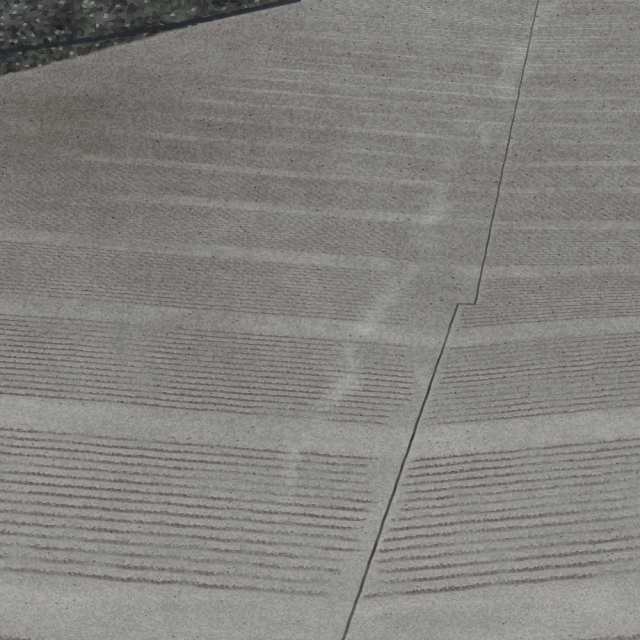
This texture is drawn by a three.js fragment shader. Its source:

```glsl
// Worn concrete road receding to a horizon above the frame: raked groove panels split
// by smooth bands, a stepped joint, a pale smear and a gravel verge with a cable.
// Rows come from a 1/depth projection; stains are layered sines, grit is cellular noise.
varying vec2 vUv;

const float HORIZON = 1.13;
const float BAND_START = 0.934;    // inverse depth of the nearest smooth band
const float BAND_STEP = 0.362;     // inverse depth between bands
const float GROOVES = 19.0;        // grooves per band step
const float GROOVE_DEPTH = 0.21;
const float LEFT_TILT = 0.08;
const float RIGHT_TILT = 0.10;
const float JOINT_STEP_Y = 0.525;
const float NEAR_LIGHT = 0.585;
const float FAR_LIGHT = 0.502;
const float GRIT = 0.075;
const vec3 WARM_TINT = vec3(1.0, 0.968, 0.925);
const vec3 GREY_TINT = vec3(1.0, 0.994, 0.963);
const vec3 JOINT_COLOR = vec3(0.21, 0.205, 0.20);
const vec3 GRAVEL_COLOR = vec3(0.27, 0.28, 0.27);
const vec3 CABLE_COLOR = vec3(0.14, 0.15, 0.17);

vec2 hash2(vec2 p) {
  vec3 q = fract(vec3(p.xyx) * vec3(0.1031, 0.1030, 0.0973));
  q += dot(q, q.yzx + 33.33);
  return fract((q.xx + q.yz) * q.zy);
}

// Cellular noise: x = distance to the nearest seed, y = random value of its cell
vec2 cells(vec2 p) {
  vec2 base = floor(p);
  vec2 best = vec2(9.0, 0.0);
  for (int j = -1; j <= 1; j++) {
    for (int i = -1; i <= 1; i++) {
      vec2 cell = base + vec2(float(i), float(j));
      vec2 seed = hash2(cell + 50.0);
      float dist = length(cell + seed - p);
      if (dist < best.x) best = vec2(dist, hash2(cell + 217.0).x);
    }
  }
  return best;
}

// Warped, rotated sine layers, roughly -1 to 1
float stains(vec2 p) {
  float sum = 0.0, amp = 0.6;
  for (int i = 0; i < 6; i++) {
    p = mat2(0.8, 0.6, -0.6, 0.8) * p * 1.65;
    p += 0.9 * sin(p.yx * 0.8 + float(i) * 1.7);
    sum += amp * sin(p.x) * sin(p.y);
    amp *= 0.72;
  }
  return sum;
}

float jointX(float y) {
  return y < JOINT_STEP_Y ? 0.536 + 0.342 * y : 0.742 + 0.208 * (y - JOINT_STEP_Y);
}

void main() {
  vec2 uv = vUv;
  float broad = stains(uv * vec2(3.0, 5.0) + 1.3);
  float fine = stains(uv * vec2(22.0, 30.0) + 4.0);
  vec2 grit = cells(uv * vec2(280.0, 340.0));
  vec2 pits = cells(uv * vec2(120.0, 165.0));

  // Rows tilt down toward the joint, then up again beyond it
  float seam = jointX(uv.y) + 0.0006 * sin(uv.y * 61.0) * sin(uv.y * 143.0);
  float beyond = uv.x - seam;
  float rightTilt = RIGHT_TILT * (1.0 - smoothstep(0.45, 0.62, uv.y));
  float row = uv.y + LEFT_TILT * min(uv.x, seam) - rightTilt * max(beyond, 0.0);
  float depth = max(HORIZON - row + 0.0008 * broad, 0.06);
  float phase = (1.0 / depth - BAND_START) / BAND_STEP;
  float streak = stains(vec2(uv.x * 5.0, row * 24.0) + 7.1);
  float scrape = stains(vec2(uv.x * 6.0, row * 75.0) + 2.6);
  float far = smoothstep(0.3, 0.8, uv.y);

  // Base light with the dark stain at upper left
  float light = mix(NEAR_LIGHT, FAR_LIGHT, smoothstep(0.05, 0.72, uv.y));
  vec2 stainPos = (uv - vec2(0.10, 0.81)) / vec2(0.27, 0.12);
  light -= 0.085 * exp(-dot(stainPos, stainPos));
  light += 0.016 * broad + 0.012 * streak + 0.014 * fine;
  light += 0.02 * scrape * far;

  // Smooth bands and grooved panels
  float fromBand = abs(fract(phase + 0.5) - 0.5);
  float panel = smoothstep(0.085, 0.12, fromBand + 0.012 * fine);
  float bandReach = smoothstep(-0.05, 0.08, uv.x - 1.7 * (uv.y - 0.68) + 0.06 * broad);
  float bandWear = clamp(0.7 + 0.5 * streak + 0.3 * scrape, 0.2, 1.1);
  light += (1.0 - panel) * bandReach * bandWear * mix(0.03, 0.048, far);

  // Raked area stops short of the joint, further away at mid distance
  float leftGap = mix(0.038, 0.13, smoothstep(0.36, 0.64, uv.y));
  float raked = beyond < 0.0 ? smoothstep(-0.012, 0.012, -beyond - leftGap + 0.025 * fine)
                             : smoothstep(0.006, 0.025, beyond + 0.012 * fine);

  // Pale patchy smear running beside the joint
  float smearX = max(0.45, 0.443 + 0.565 * (uv.y - 0.27));
  smearX += 0.018 * exp(-pow((uv.y - 0.41) / 0.035, 2.0));
  smearX += 0.022 * exp(-pow((uv.y - 0.59) / 0.05, 2.0)) + 0.012 * fine;
  float smear = exp(-pow((uv.x - smearX) / 0.02, 2.0)) * smoothstep(0.12, 0.34, uv.y);
  smear *= smoothstep(-0.4, 0.6, fine + 0.4 * broad);
  light += 0.05 * smear;

  // Grooves, broken into short teeth
  float groovePhase = phase * GROOVES + 0.08 * fine + 0.12 * (grit.y - 0.5);
  float groove = 1.0 - smoothstep(0.05, 0.28, abs(fract(groovePhase) - 0.5));
  float teeth = 0.86 + 0.14 * sin(6.2832 * (uv.x * 112.0 + uv.y * 40.0));
  float wear = clamp(0.66 + 0.45 * streak + 0.3 * fine, 0.12, 1.0) * (1.0 - 0.75 * smear);
  float nearness = smoothstep(0.30, 0.85, depth);
  light -= GROOVE_DEPTH * groove * teeth * panel * raked * wear * nearness;
  float hatch = sin(6.2832 * (uv.x * 75.0 + uv.y * 125.0));
  float hatchZone = smoothstep(0.46, 0.6, uv.y) * (1.0 - smoothstep(0.7, 0.8, uv.y));
  light += 0.016 * hatch * hatchZone * panel * raked;

  // Grit and scattered pits
  light += GRIT * (grit.y - 0.5);
  light -= 0.13 * step(0.975, pits.y) * (1.0 - smoothstep(0.08, 0.35, pits.x));
  vec3 color = light * mix(WARM_TINT, GREY_TINT, smoothstep(0.40, 0.53, light));

  // Joint with its short sideways step
  float jointWidth = mix(0.0024, 0.0013, smoothstep(0.0, 0.8, uv.y));
  float crack = 1.0 - smoothstep(jointWidth * 0.3, jointWidth * 1.7, abs(beyond));
  crack *= mix(0.9, 0.6, smoothstep(0.4, 0.95, uv.y)) * (0.85 + 0.25 * fine);
  float sideways = 1.0 - smoothstep(0.0007, 0.0024, abs(uv.y - JOINT_STEP_Y));
  sideways *= smoothstep(0.711, 0.716, uv.x) * (1.0 - smoothstep(0.740, 0.745, uv.x));
  color += 0.025 * exp(-pow((beyond - 0.005) / 0.004, 2.0));
  color = mix(color, JOINT_COLOR, clamp(max(crack, 0.4 * sideways), 0.0, 1.0));

  // Gravel verge and cable
  float verge = uv.y - (0.88 + 0.263 * uv.x) + 0.003 * fine;
  vec2 stones = cells(uv * vec2(120.0, 165.0) + 0.4 * fine);
  vec3 gravel = GRAVEL_COLOR * (0.66 + 0.5 * stones.y + 0.25 * fine);
  gravel += 0.15 * step(0.9, stones.y) * (1.0 - smoothstep(0.15, 0.55, stones.x));
  color += 0.03 * exp(-pow((verge + 0.004) / 0.004, 2.0));
  color = mix(color, gravel, smoothstep(-0.003, 0.003, verge));
  float cable = abs(uv.y - (0.919 + 0.12 * uv.x + 0.12 * uv.x * uv.x));
  color = mix(color, CABLE_COLOR, 0.85 * (1.0 - smoothstep(0.002, 0.006, cable)) * step(uv.x, 0.47));

  gl_FragColor = vec4(color, 1.0);
}
```
